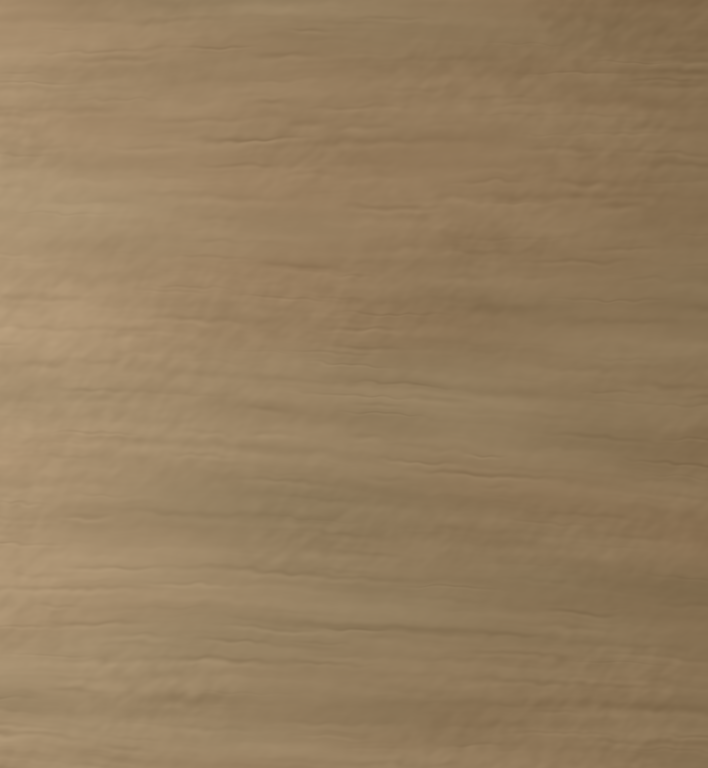
This texture is drawn by a Shadertoy shader. Its source:

```glsl
// Softly lit pale wood with fine, slightly ragged grain running almost level.
// Stretched cellular streaks and layered noise give the grain, over a
// light falloff from left to right and faint warm and olive patches.

const vec3 WOOD = vec3(0.578, 0.488, 0.368);
const vec3 LIGHT_TINT = vec3(1.0, 0.96, 0.89);   // channel response to shading
const vec3 PATCH_TINT = vec3(0.010, -0.004, -0.005);
const float LIGHT_FALL = 0.125;      // brightness lost from left to right
const float GRAIN_DROP = 0.045;      // downward slope of the grain
const float BAND_DEPTH = 0.082;      // soft wide bands
const float FIBRE_DEPTH = 0.048;     // narrow fibres
const float STREAK_DEPTH = 0.046;    // distinct dark streaks
const float WRINKLE_DEPTH = 0.026;   // small slanted relief
const float RAGGEDNESS = 0.0042;     // small breaks in the grain edges

float hash(vec2 p) {
    vec3 q = fract(vec3(p.xyx) * 0.1031);
    q += dot(q, q.yzx + 33.33);
    return fract((q.x + q.y) * q.z);
}

// Smooth noise centred on zero
float noise(vec2 p) {
    vec2 cell = floor(p), f = fract(p);
    f = f * f * f * (f * (f * 6.0 - 15.0) + 10.0);
    float low = mix(hash(cell), hash(cell + vec2(1, 0)), f.x);
    float high = mix(hash(cell + vec2(0, 1)), hash(cell + vec2(1, 1)), f.x);
    return mix(low, high, f.y) - 0.5;
}

float layered(vec2 p) {
    float sum = 0.0, weight = 0.6;
    for (int i = 0; i < 3; i++) {
        sum += weight * noise(p);
        p = p * vec2(2.0, 2.1) + vec2(17.3, 9.7);
        weight *= 0.5;
    }
    return sum;
}

// One streak per cell: a dark line with a pale lip below it
float streaks(vec2 p, vec2 cellSize, float seed) {
    vec2 q = p / cellSize;
    vec2 base = floor(q);
    float sum = 0.0;
    for (int j = -1; j <= 1; j++) {
        for (int i = -1; i <= 1; i++) {
            vec2 id = base + vec2(i, j);
            vec2 key = id + seed;
            vec2 centre = id + vec2(hash(key), hash(key + 41.0));
            vec2 d = q - centre;
            float reach = mix(0.3, 0.95, hash(key + 83.0));
            float width = mix(0.08, 0.22, hash(key + 127.0));
            float strength = pow(hash(key + 191.0), 2.0);
            float along = 1.0 - smoothstep(0.1, 1.0, abs(d.x) / reach);
            float v = d.y / width;
            float profile = 0.6 * exp(-(v + 1.7) * (v + 1.7)) - exp(-v * v);
            sum += strength * along * profile;
        }
    }
    return sum;
}

void mainImage(out vec4 fragColor, in vec2 fragCoord) {
    vec2 uv = fragCoord / iResolution.xy;
    vec2 p = fragCoord / iResolution.y;
    vec2 slant = vec2(p.x * 0.8 + p.y * 0.6, p.y * 0.8 - p.x * 0.6);

    // Grain coordinates: gentle slope, slow waves and ragged edges
    vec2 g = p;
    g.y += GRAIN_DROP * p.x * (0.6 + 0.7 * sin(p.y * 4.5 + 0.3));
    g.y += 0.006 * sin(p.x * 5.0 + p.y * 9.0) + 0.012 * noise(p * vec2(4.0, 6.0));
    g.y += RAGGEDNESS * (noise(p * vec2(22.0, 30.0)) + noise(slant * vec2(48.0, 80.0)));

    // Light from the left, strongest above the middle
    float light = LIGHT_FALL * (0.48 - uv.x);
    float glow = (uv.y - 0.68) / 0.4;
    light += 0.050 * exp(-uv.x * 3.5) * (exp(-glow * glow) - 0.45);
    light += 0.032 * noise(p * vec2(2.2, 3.5) + 5.0);

    // Grain from wide bands to single streaks
    float bands = layered(g * vec2(2.2, 21.0) + 3.0);
    float fibres = layered(g * vec2(8.0, 64.0) + 31.0);
    float lines = streaks(g, vec2(0.32, 0.038), 11.0)
                + 0.85 * streaks(g, vec2(0.11, 0.018), 67.0);
    float clarity = 0.75 + 0.9 * noise(p * vec2(3.0, 7.0) + 71.0);

    // Slanted wrinkles, stronger in patches
    float wrinkle = noise(slant * vec2(45.0, 95.0))
                  + 0.7 * noise(slant * vec2(85.0, 150.0) + 13.0);
    float wrinkled = 0.3 + 0.7 * smoothstep(-0.25, 0.3, noise(p * vec2(5.0, 10.0) + 23.0));

    float shade = light + BAND_DEPTH * bands + FIBRE_DEPTH * fibres * clarity
                + STREAK_DEPTH * lines * clarity
                + WRINKLE_DEPTH * wrinkle * wrinkled + 0.009;

    // Warm and olive drift, drawn out along the grain
    float drift = layered(g * vec2(2.5, 8.0) + 53.0) * 2.0;
    vec3 color = WOOD + shade * LIGHT_TINT + PATCH_TINT * drift;
    fragColor = vec4(clamp(color, 0.0, 1.0), 1.0);
}
```
